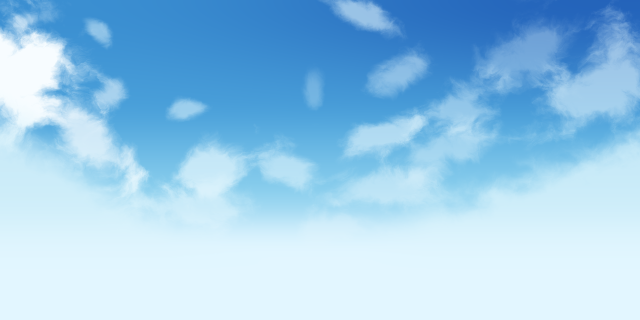
Write a WebGL 1 fragment shader that draws this texture.

```glsl
precision highp float;
// Bright summer sky: a blue gradient fading to pale haze near the ground,
// with cloud banks at both sides and broken wisps between them. Each cloud is
// a rotated ellipse whose edge is eroded by warped fractal gradient noise.

uniform vec2 u_resolution;

const vec3 HAZE = vec3(0.885, 0.965, 1.0);

vec2 gradientAt(vec2 cell) {
    vec2 h = vec2(dot(cell, vec2(127.1, 311.7)), dot(cell, vec2(269.5, 183.3)));
    return fract(sin(h) * 43758.5) * 2.0 - 1.0;
}

float gradientNoise(vec2 p) {
    vec2 i = floor(p);
    vec2 f = p - i;
    vec2 u = f * f * f * (f * (f * 6.0 - 15.0) + 10.0);
    float a = dot(gradientAt(i), f);
    float b = dot(gradientAt(i + vec2(1.0, 0.0)), f - vec2(1.0, 0.0));
    float c = dot(gradientAt(i + vec2(0.0, 1.0)), f - vec2(0.0, 1.0));
    float d = dot(gradientAt(i + vec2(1.0, 1.0)), f - vec2(1.0, 1.0));
    return mix(mix(a, b, u.x), mix(c, d, u.x), u.y);
}

float fbm(vec2 p) {
    float sum = 0.0;
    float amplitude = 0.6;
    for (int octave = 0; octave < 6; octave++) {
        sum += amplitude * gradientNoise(p);
        p = mat2(1.6, 1.2, -1.2, 1.6) * p + 7.3;
        amplitude *= 0.56;
    }
    return sum;
}

// Opacity of one ragged elliptical cloud
float puff(vec2 p, vec2 centre, vec2 radius, float angle, float opacity, float rough) {
    vec2 q = p - centre;
    float c = cos(angle);
    float s = sin(angle);
    q = vec2(c * q.x + s * q.y, c * q.y - s * q.x) / radius;
    return opacity * smoothstep(-0.15, 0.75, 1.0 - length(q) + rough);
}

// Union of two translucent layers
float over(float a, float b) {
    return 1.0 - (1.0 - a) * (1.0 - b);
}

vec3 skyColor(vec2 p) {
    vec3 zenith = mix(vec3(0.23, 0.56, 0.82), vec3(0.14, 0.39, 0.73),
                      smoothstep(0.2, 1.9, p.x));
    vec3 col = mix(HAZE, vec3(0.54, 0.81, 0.93), smoothstep(0.18, 0.44, p.y));
    col = mix(col, vec3(0.30, 0.64, 0.86), smoothstep(0.36, 0.70, p.y));
    return mix(col, zenith, smoothstep(0.55, 1.0, p.y));
}

float leftBank(vec2 p, float n) {
    float d = puff(p, vec2(0.04, 0.77), vec2(0.26, 0.22), -0.5, 1.0, n);
    d = over(d, puff(p, vec2(0.26, 0.58), vec2(0.20, 0.10), -0.9, 0.75, n));
    d = over(d, puff(p, vec2(0.10, 0.94), vec2(0.13, 0.05), 0.3, 0.5, n));
    return over(d, puff(p, vec2(0.34, 0.705), vec2(0.065, 0.05), 0.4, 0.55, n));
}

float middleWisps(vec2 p, float n) {
    float d = puff(p, vec2(0.31, 0.90), vec2(0.07, 0.03), -0.8, 0.5, n);
    d = over(d, puff(p, vec2(0.59, 0.66), vec2(0.07, 0.035), 0.1, 0.55, n));
    d = over(d, puff(p, vec2(0.65, 0.48), vec2(0.15, 0.10), 0.4, 0.75, n));
    d = over(d, puff(p, vec2(0.58, 0.35), vec2(0.26, 0.08), 0.0, 0.65, n));
    d = over(d, puff(p, vec2(0.90, 0.48), vec2(0.12, 0.065), -0.4, 0.6, n));
    d = over(d, puff(p, vec2(0.98, 0.70), vec2(0.035, 0.08), 0.0, 0.3, n));
    return over(d, puff(p, vec2(1.13, 0.96), vec2(0.13, 0.045), -0.5, 0.6, n));
}

float rightClouds(vec2 p, float n) {
    float d = puff(p, vec2(1.25, 0.76), vec2(0.13, 0.06), 0.6, 0.5, n);
    d = over(d, puff(p, vec2(1.21, 0.585), vec2(0.16, 0.07), 0.45, 0.65, n));
    d = over(d, puff(p, vec2(1.44, 0.66), vec2(0.17, 0.08), 0.3, 0.5, n));
    d = over(d, puff(p, vec2(1.37, 0.53), vec2(0.16, 0.08), 0.4, 0.5, n));
    d = over(d, puff(p, vec2(1.18, 0.41), vec2(0.17, 0.08), 0.1, 0.6, n));
    d = over(d, puff(p, vec2(1.05, 0.29), vec2(0.15, 0.06), 0.0, 0.5, n));
    d = over(d, puff(p, vec2(1.67, 0.85), vec2(0.16, 0.13), 0.9, 0.38, n));
    return over(d, puff(p, vec2(1.90, 0.75), vec2(0.25, 0.15), 0.5, 0.62, n));
}

// Soft fog below a slope rising to each side
float sideHaze(vec2 p, float n) {
    float rightTop = 0.33 + 0.37 * (p.x - 1.25);
    float right = smoothstep(-0.05, 0.11, rightTop - p.y + 0.09 * n);
    right *= smoothstep(1.08, 1.38, p.x);
    float leftTop = 0.66 - 0.62 * p.x;
    float left = smoothstep(-0.08, 0.14, leftTop - p.y + 0.08 * n);
    return over(0.82 * right, 0.85 * left);
}

void main() {
    vec2 p = gl_FragCoord.xy / u_resolution.y;
    p.x *= 2.0 * u_resolution.y / u_resolution.x;

    vec2 warp = vec2(fbm(p * 4.0 + 3.1), fbm(p * 4.0 + 17.7));
    float n = 1.5 * fbm(p * vec2(6.5, 8.0) + 0.8 * warp);

    vec3 col = skyColor(p);
    col = mix(col, vec3(0.87, 0.95, 0.985), rightClouds(p, n));
    col = mix(col, vec3(0.88, 0.96, 0.99), middleWisps(p, n));
    col = mix(col, vec3(0.97, 0.99, 1.0), leftBank(p, n));
    col = mix(col, vec3(0.85, 0.95, 0.985), sideHaze(p, n));

    // Ground haze hides everything low down
    col = mix(HAZE, col, smoothstep(0.14, 0.36, p.y));
    gl_FragColor = vec4(col, 1.0);
}
```
